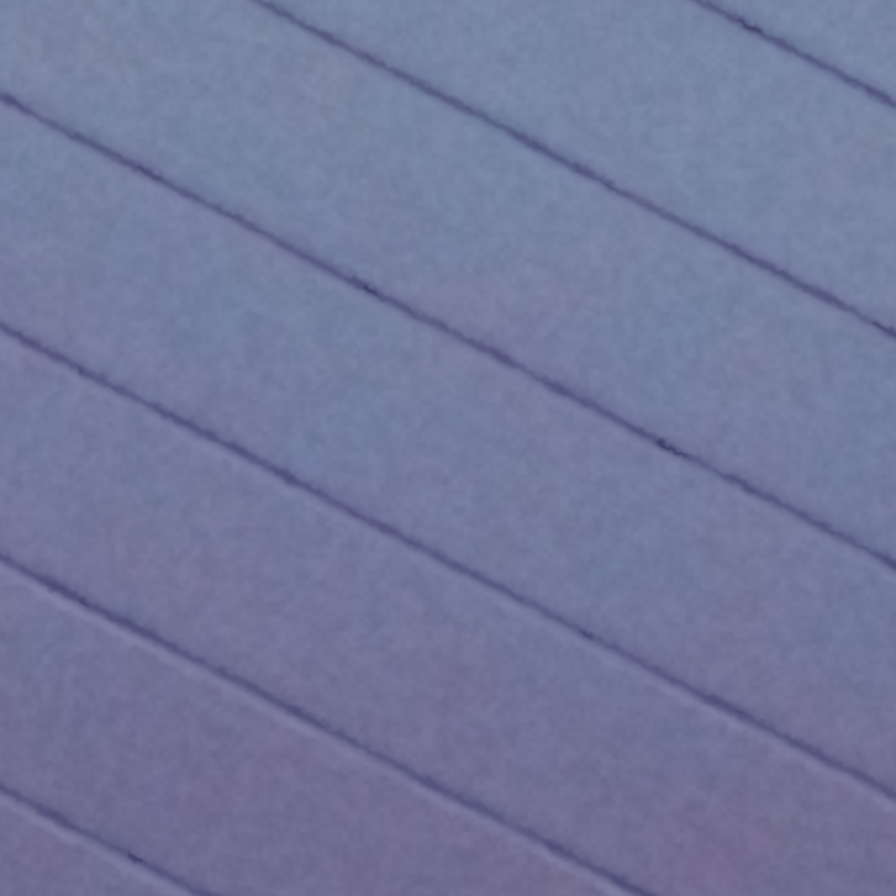
Write a three.js fragment shader that draws this texture.

```glsl
// Painted boards crossed by slanting grooves, lit from cool blue down to violet.
// Grooves repeat with fract along a sheared axis, each a soft worn core with a
// shadow and a pale lower lip; smoothed cellular noise adds mottling and grain.

varying vec2 vUv;

const float SLOPE = 0.524;          // fall of the grooves per unit across
const float SPACING = 0.2573;       // vertical distance between grooves
const float FIRST_GROOVE = 0.121;   // height of the lowest groove at the left
const float CORE_WIDTH = 0.0052;
const float CORE_DEPTH = 0.52;
const float SHADOW_WIDTH = 0.013;
const float LIP_OFFSET = 0.0125;
const float LIP_WIDTH = 0.0065;
const float WOBBLE = 0.0007;
const float ROUGHNESS = 0.0035;     // ragged edge of the grooves
const float MOTTLE = 0.036;
const float GRAIN = 0.030;

const vec3 SKY_BLUE = vec3(0.470, 0.526, 0.643);
const vec3 MID_BLUE = vec3(0.453, 0.482, 0.622);
const vec3 VIOLET = vec3(0.438, 0.424, 0.568);
const vec3 GROOVE = vec3(0.290, 0.290, 0.465);
const vec3 LIP = vec3(0.545, 0.555, 0.690);
const vec3 BLUE_TINT = vec3(-0.50, 0.05, 0.35);
const vec3 PINK_TINT = vec3(0.40, -0.25, 0.05);

float hash(vec2 p) {
  p = fract(p * vec2(0.1031, 0.1137));
  p += dot(p, p.yx + 33.33);
  return fract((p.x + p.y) * p.x * 7.31 + p.y * 5.17);
}

// Cellular noise blended by distance to scattered points, about -0.5 to 0.5
float cells(vec2 p) {
  vec2 cell = floor(p);
  float sum = 0.0;
  float weights = 0.0;
  for (int j = -1; j <= 1; j++) {
    for (int i = -1; i <= 1; i++) {
      vec2 id = cell + vec2(float(i), float(j));
      vec2 point = id + 0.2 + 0.6 * vec2(hash(id + 11.0), hash(id + 47.0));
      vec2 away = p - point;
      float w = exp(-3.5 * dot(away, away));
      sum += w * hash(id + 83.0);
      weights += w;
    }
  }
  return sum / weights - 0.5;
}

float bell(float x, float width) {
  float t = x / width;
  return exp(-t * t);
}

void main() {
  vec2 uv = vUv;

  // Wide light gradient, unevenly washed
  float wash = cells(uv * 4.0 + 20.0);
  float light = uv.y + 0.16 * (uv.x - 0.5) + 0.10 * wash;
  vec3 color = mix(VIOLET, MID_BLUE, smoothstep(0.0, 0.55, light));
  color = mix(color, SKY_BLUE, smoothstep(0.45, 0.95, light));

  // Blue and pink mottling
  float blueSpots = cells(uv * 9.0 + 60.0) + 0.5 * cells(uv * 23.0 + 90.0);
  float pinkSpots = cells(uv * 13.0 + 140.0) + 0.6 * cells(uv * 37.0 + 170.0);
  color += MOTTLE * (BLUE_TINT * blueSpots + PINK_TINT * pinkSpots);

  // Fine grain, with a fibre drawn out along the boards
  vec2 along = normalize(vec2(1.0, -SLOPE));
  vec2 board = vec2(dot(uv, along), dot(uv, vec2(-along.y, along.x)));
  float fine = cells(uv * 170.0 + 300.0);
  float grain = cells(uv * 85.0 + 200.0) + 0.8 * fine;
  grain += 0.5 * cells(board * vec2(35.0, 90.0) + 400.0);
  color += GRAIN * grain;

  // Signed distance to the nearest groove, positive above it
  float row = (uv.y + SLOPE * uv.x - FIRST_GROOVE) / SPACING;
  float index = floor(row + 0.5);
  float wave = sin(board.x * 17.0 + index * 2.4) + 0.5 * sin(board.x * 41.0 + index * 5.1);
  float dist = (fract(row + 0.5) - 0.5) * SPACING / sqrt(1.0 + SLOPE * SLOPE);
  dist += WOBBLE * wave;
  float ragged = dist + ROUGHNESS * (fine + 0.6 * cells(uv * 95.0 + 600.0));

  // Wear that changes along each groove
  float wear = cells(vec2(board.x * 26.0, index * 7.0 + 500.0));
  wear += 0.6 * cells(vec2(board.x * 80.0, index * 5.0 + 800.0));
  float chips = smoothstep(0.22, 0.42, cells(vec2(board.x * 48.0, index * 9.0 + 700.0)));

  // Pale lip below, stronger toward the lower left
  float lipLight = mix(0.46, 0.08, smoothstep(0.1, 0.9, 0.75 * uv.y + 0.25 * uv.x));
  float lip = bell(ragged + LIP_OFFSET, LIP_WIDTH) * lipLight * (1.0 + 0.8 * wear);
  color = mix(color, LIP, clamp(lip, 0.0, 1.0));

  // Soft shadow and dark core
  float shadow = 0.17 * bell(dist - 0.003, SHADOW_WIDTH);
  float core = bell(ragged, CORE_WIDTH * (1.0 + 0.4 * wear)) * (CORE_DEPTH + 0.4 * wear);
  color = mix(color, GROOVE, clamp(shadow + core, 0.0, 0.95));
  color -= 0.08 * chips * bell(ragged, 0.003);

  gl_FragColor = vec4(color, 1.0);
}
```
